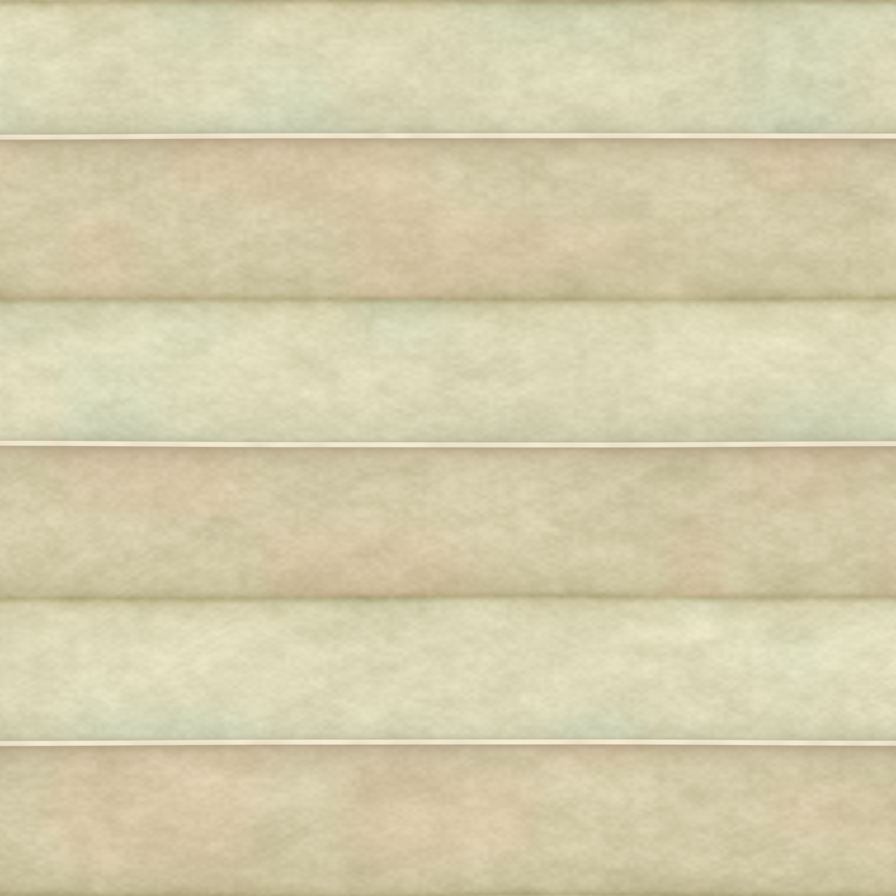
A WebGL 1 fragment shader for this texture:

```glsl
precision highp float;

uniform vec2 u_resolution;

#define PLEATS 3.0
#define SEAM_FIRST 0.457
#define SEAM_REST 0.487
#define SEAM_HALF_WIDTH 0.0085
#define WOBBLE 0.012
#define GRAIN 0.085
#define MOTTLE 0.055
#define LIGHT_CLOTH vec3(0.875, 0.855, 0.725)
#define SHADE_CLOTH vec3(0.825, 0.795, 0.660)
#define FOLD_COLOR vec3(0.690, 0.655, 0.490)
#define SHADOW_COLOR vec3(0.660, 0.590, 0.480)
#define SEAM_COLOR vec3(0.960, 0.925, 0.830)

float hash(vec2 p) {
  return fract(sin(dot(p, vec2(127.1, 311.7))) * 43758.5453);
}

float noise(vec2 p) {
  vec2 cell = floor(p);
  vec2 f = fract(p);
  f = f * f * (3.0 - 2.0 * f);
  float bottom = mix(hash(cell), hash(cell + vec2(1.0, 0.0)), f.x);
  float top = mix(hash(cell + vec2(0.0, 1.0)), hash(cell + 1.0), f.x);
  return mix(bottom, top, f.y);
}

// Woven grain, stretched along the pleats, centred on zero
float fibers(vec2 p) {
  float sum = 0.0;
  float weight = 0.4;
  vec2 scale = vec2(32.0, 55.0);
  for (int i = 0; i < 3; i++) {
    sum += weight * (noise(p * scale + float(i) * 19.3) - 0.5);
    scale *= 1.9;
    weight *= 0.85;
  }
  return sum;
}

void main() {
  vec2 uv = gl_FragCoord.xy / u_resolution;
  float pixel = PLEATS / u_resolution.y;

  // Position down the pleat, with slightly uneven folds
  float down = (1.0 - uv.y) * PLEATS;
  float bend = noise(vec2(uv.x * 5.0, floor(down + 0.5) * 7.0)) - 0.5;
  float v = down + WOBBLE * bend;
  float row = floor(v);
  float f = v - row;

  // Signed distance below the pale seam
  float seamAt = mix(SEAM_FIRST, SEAM_REST, step(0.5, row));
  float seamBend = noise(vec2(uv.x * 3.0, row + 31.0)) - 0.5;
  float below = down - row - seamAt + 0.5 * WOBBLE * seamBend;
  float lower = smoothstep(-pixel, pixel, below);

  // Rounded cloth: bright upper face, warmer shaded lower face
  float faceT = clamp(f / seamAt, 0.0, 1.0);
  vec3 upperFace = LIGHT_CLOTH - vec3(0.085, 0.070, 0.055) * pow(faceT, 5.0);
  vec3 lowerFace = SHADE_CLOTH - vec3(0.050, 0.060, 0.055) * exp(-max(below, 0.0) * 14.0);
  vec3 color = mix(upperFace, lowerFace, lower);

  // Soft shading and narrow crease at the fold
  float fold = min(f, 1.0 - f);
  float foldShade = 0.50 * exp(-fold * mix(24.0, 17.0, lower));
  foldShade += 0.35 * exp(-pow(fold / 0.013, 2.0));
  color = mix(color, FOLD_COLOR, foldShade);

  // Faded patches, pinkish below the seam and greenish above
  float patches = noise(uv * vec2(8.0, 15.0) + 4.0) - 0.5;
  float clouds = noise(uv * vec2(17.0, 34.0) + 51.0) - 0.5;
  float tint = smoothstep(0.45, 0.9, noise(uv * vec2(9.0, 11.0) + 83.0));
  color += MOTTLE * (0.5 * patches + 0.6 * clouds);
  color += tint * mix(vec3(-0.022, 0.004, 0.012), vec3(0.018, -0.014, -0.006), lower);

  // Fibres and fine speckle
  float speckle = noise(uv * vec2(190.0, 240.0) + 7.0) - 0.5;
  color += GRAIN * (fibers(uv) + 0.35 * speckle) * vec3(1.0, 1.0, 1.15);

  // Shadow under the seam, faint edge above it, then the seam itself
  float shadow = lower * exp(-max(below - SEAM_HALF_WIDTH, 0.0) * 55.0);
  float edge = (1.0 - lower) * exp(-max(-below - SEAM_HALF_WIDTH, 0.0) * 110.0);
  color = mix(color, SHADOW_COLOR, 0.65 * shadow + 0.35 * edge);
  float seam = 1.0 - smoothstep(SEAM_HALF_WIDTH - pixel, SEAM_HALF_WIDTH + pixel, abs(below));
  float wear = 0.82 + 0.18 * noise(vec2(uv.x * 45.0, row));
  color = mix(color, SEAM_COLOR, seam * wear);

  gl_FragColor = vec4(clamp(color, 0.0, 1.0), 1.0);
}
```
